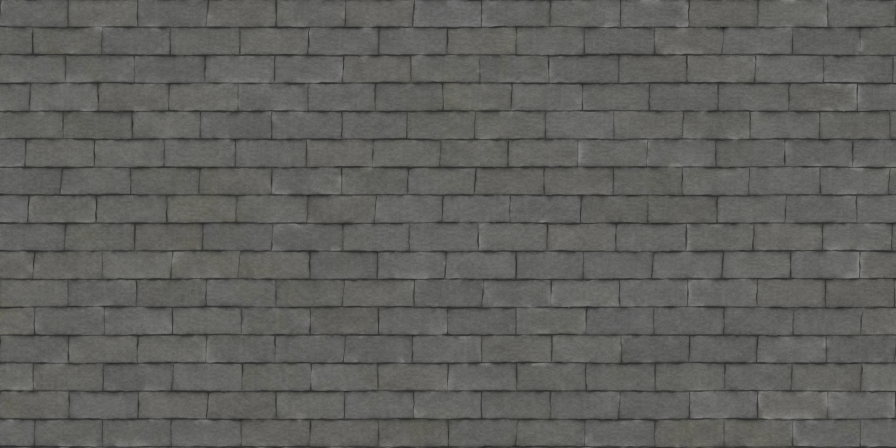
Reproduce this texture procedurally as a Shadertoy shader.

```glsl
// Weathered grey slate courses in running bond, with thin dark joints.
// Each tile gets its own tone from a hash; joints wander and fade a little,
// and layered value noise adds grain, worn pale edges and faint moss.

#define COLUMNS 13.0
#define ROWS 16.0
#define BED_WIDTH 0.024     // half width of level joints, in row heights
#define HEAD_WIDTH 0.016    // half width of upright joints, in row heights
#define JOINT_JITTER 0.035  // sideways scatter of joints, in tile widths
#define TONE_RANGE 0.030    // brightness spread between tiles
#define GRAIN 0.075         // strength of the fine stone grain
#define EDGE_WEAR 0.15      // brightness of rubbed edges
#define MOSS 0.012          // strength of the green tint

const vec3 SLATE = vec3(0.390, 0.390, 0.381);
const vec3 JOINT = vec3(0.190, 0.190, 0.187);

float hash(vec2 p) {
    return fract(sin(dot(p, vec2(127.1, 311.7))) * 43758.5453);
}

float noise(vec2 p) {
    vec2 i = floor(p), f = fract(p);
    f = f * f * (3.0 - 2.0 * f);
    return mix(mix(hash(i), hash(i + vec2(1, 0)), f.x),
               mix(hash(i + vec2(0, 1)), hash(i + vec2(1, 1)), f.x), f.y);
}

float fbm(vec2 p) {
    float sum = 0.0, gain = 0.5;
    for (int i = 0; i < 4; i++) {
        sum += gain * noise(p);
        p = p * 2.03 + 17.3;
        gain *= 0.5;
    }
    return sum / 0.9375;
}

// Wraps the column so the wall repeats sideways.
vec2 wrapId(float column, float row) {
    return vec2(mod(column, COLUMNS), row);
}

// Position of the upright joint left of a column; y is the height in the row.
float jointX(float column, float row, float y) {
    vec2 id = wrapId(column, row);
    float lean = hash(id + 31.7);
    return column + JOINT_JITTER * (hash(id + 5.3) - 0.5)
         + 0.04 * lean * lean * lean * (y - 0.5);
}

void mainImage(out vec4 fragColor, in vec2 fragCoord) {
    vec2 uv = fragCoord / iResolution.xy;
    vec2 wall = uv * vec2(COLUMNS, ROWS);
    float tileAspect = (iResolution.x / COLUMNS) / (iResolution.y / ROWS);
    vec2 stone = vec2(wall.x * tileAspect, wall.y);  // row heights on both axes
    float pixel = ROWS / iResolution.y;

    // Courses, with slightly uneven bed lines
    float y = wall.y - 0.035 + 0.04 * (noise(stone * vec2(0.5, 1.0)) - 0.5)
            + 0.025 * (noise(stone * 6.0) - 0.5);
    float row = floor(y);
    y -= row;

    // Half-tile bond; the upper middle courses drift, less so left of centre
    float bump = (row - 9.7) / 3.0;
    float pinch = (uv.x - 0.36) / 0.09;
    float drift = -0.12 * exp(-bump * bump) * (1.0 - 0.5 * exp(-pinch * pinch));
    float x = wall.x - 0.5 * (1.0 - mod(row, 2.0)) - drift;
    x += 0.014 * (noise(stone * 5.0 + 40.0) - 0.5);
    float column = floor(x + 0.5);
    if (x < jointX(column, row, y)) column -= 1.0;
    vec2 id = wrapId(column, row);

    // Distances to the tile edges
    float side = min(x - jointX(column, row, y),
                     jointX(column + 1.0, row, y) - x) * tileAspect;
    float bed = min(y, 1.0 - y);
    float edge = min(side, bed);

    // Tile tone: faint warm or cool cast, mottling, streaks and crisp speckle
    vec2 local = stone + 19.0 * vec2(hash(id + 2.1), hash(id + 8.4));
    float mottle = fbm(local * vec2(1.2, 2.0)) - 0.5;
    float grain = fbm(local * vec2(8.0, 13.0)) - 0.5;
    float tone = TONE_RANGE * (hash(id) - 0.5) + 0.06 * mottle + GRAIN * grain;
    tone += 0.035 * (noise(stone * 19.0) - 0.5);
    vec3 color = SLATE + tone;
    color += (hash(id + 13.9) - 0.5) * vec3(0.006, 0.001, -0.010);

    // Moss in broad patches
    float moss = smoothstep(0.5, 0.75, fbm(stone * 0.4 + 60.0))
               * smoothstep(0.35, 0.7, fbm(stone * 2.5));
    color += MOSS * moss * vec3(0.4, 0.6, -1.2);

    // Pale rubbed edges, stronger on some tiles
    float rub = smoothstep(0.47, 0.72, fbm(stone * 1.6 + 90.0));
    color += EDGE_WEAR * rub * (0.2 + hash(id + 21.0)) * exp(-edge / 0.12);

    // Soft broken shade around each tile, deepest under the course above
    float grime = 2.0 * smoothstep(0.2, 0.8, fbm(stone * 2.6 + 33.0));
    color *= 1.0 - grime * (0.20 * exp(-(1.0 - y) / 0.08)
                          + 0.15 * exp(-bed / 0.06) + 0.13 * exp(-side / 0.06));

    // Joints of broken width and depth
    float fade = smoothstep(0.1, 0.9, noise(stone * vec2(1.8, 2.4) + 7.0));
    float chip = 0.03 * (noise(stone * 4.0 + 71.0) - 0.5);
    float bedLine = 1.0 - smoothstep(-0.8, 0.9, (bed - BED_WIDTH - chip) / pixel);
    float headLine = 1.0 - smoothstep(-0.8, 0.9, (side - HEAD_WIDTH - chip) / pixel);
    float depth = max((0.5 + 0.5 * fade) * bedLine, (0.35 + 0.65 * fade) * headLine);
    color = mix(color, JOINT, depth);

    fragColor = vec4(color, 1.0);
}
```
